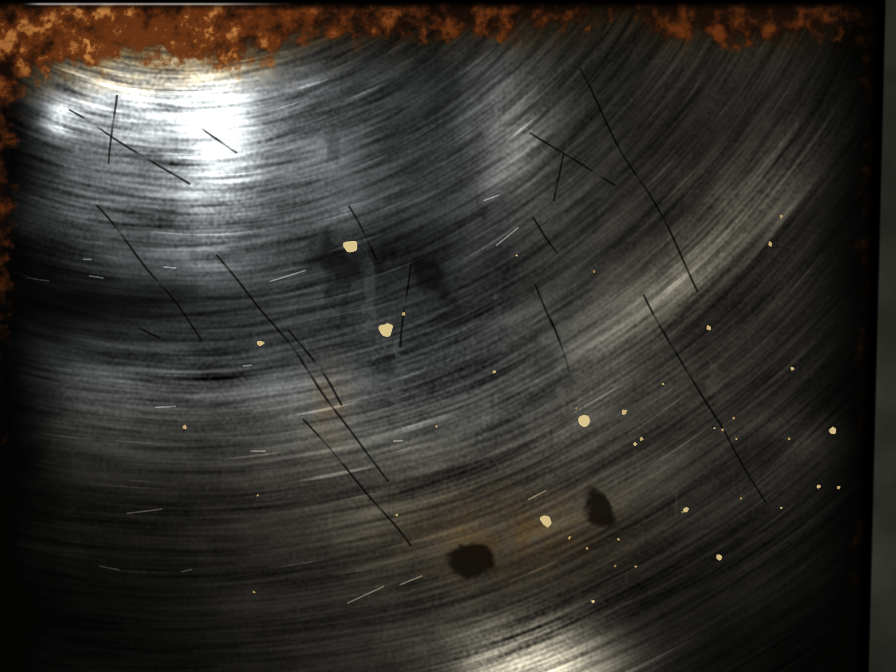
This texture is drawn by a Shadertoy shader. Its source:

```glsl
vec2 hash2(vec2 p) {
    p = vec2(dot(p, vec2(127.1, 311.7)), dot(p, vec2(269.5, 183.3)));
    return fract(sin(p) * 43758.545);
}

// Gradient noise, roughly -0.7 to 0.7
float noise(vec2 p) {
    vec2 i = floor(p), f = fract(p), u = f * f * (3.0 - 2.0 * f), e = vec2(0, 1);
    float a = dot(hash2(i) * 2.0 - 1.0, f);
    float b = dot(hash2(i + e.yx) * 2.0 - 1.0, f - e.yx);
    float c = dot(hash2(i + e.xy) * 2.0 - 1.0, f - e.xy);
    float d = dot(hash2(i + 1.0) * 2.0 - 1.0, f - 1.0);
    return mix(mix(a, b, u.x), mix(c, d, u.x), u.y);
}

float fbm(vec2 p) {
    float sum = 0.0, amp = 1.0;
    for (int i = 0; i < 5; i++) {
        sum += amp * noise(p);
        p = mat2(1.6, 1.2, -1.2, 1.6) * p + 7.3;
        amp *= 0.56;
    }
    return sum;
}

float glow(vec2 p, vec2 centre, vec2 size) {
    vec2 d = (p - centre) / size;
    return exp(-dot(d, d));
}

float segment(vec2 p, vec2 a, vec2 d) {
    return length(p - a - d * clamp(dot(p - a, d) / dot(d, d), 0.0, 1.0));
}

// Reflections of a few lamps in the sheet
float reflections(vec2 p) {
    float light = 0.125;
    light += 0.75 * glow(p, vec2(0.23, 0.87), vec2(0.17, 0.075));
    light += 0.40 * glow(p, vec2(0.32, 0.76), vec2(0.055, 0.13));
    light += 0.30 * glow(p, vec2(0.29, 0.74), vec2(0.30, 0.14));
    light += 0.70 * glow(p, vec2(0.08, 0.82), vec2(0.03, 0.022));
    light += 0.26 * glow(p, vec2(0.76, 0.81), vec2(0.06, 0.10));
    light += 0.17 * glow(p, vec2(0.27, 0.42), vec2(0.25, 0.07));
    light += 0.17 * glow(p, vec2(0.66, 0.38), vec2(0.32, 0.24));
    light += 0.75 * glow(p, vec2(0.79, 0.01), vec2(0.12, 0.06));
    light += 0.10 * glow(p, vec2(1.21, 0.35), vec2(0.06, 0.03));
    vec2 q = mat2(0.74, -0.67, 0.67, 0.74) * (p - vec2(1.06, 0.63));
    light += 0.19 * glow(q, vec2(0), vec2(0.27, 0.055));
    light -= 0.13 * glow(p, vec2(0.12, 0.56), vec2(0.22, 0.045));
    light -= 0.10 * glow(p, vec2(0.59, 0.63), vec2(0.09, 0.11));
    return light;
}

void mainImage(out vec4 fragColor, in vec2 fragCoord) {
    vec2 p = fragCoord / iResolution.y;
    float right = iResolution.x / iResolution.y;
    float cloud = fbm(p * 5.0), grit = fbm(p * 34.0), speck = noise(p * 170.0);

    // Polishing strokes along wide arcs
    vec2 arm = p - vec2(0.28, 1.42);
    float radius = length(arm) + 0.006 * noise(p * 5.0), angle = atan(arm.x, -arm.y);
    float strokes = noise(vec2(radius * 85.0, angle * 5.0)) + noise(vec2(radius * 190.0, angle * 11.0));
    float swath = noise(vec2(radius * 14.0, angle * 4.0 + 3.0));
    float glint = smoothstep(0.26, 0.55, noise(vec2(radius * 150.0, angle * 8.0 + 40.0)));

    float light = reflections(p + 0.025 * vec2(cloud, swath));
    light *= 1.0 + 0.65 * strokes + 0.7 * swath + 0.35 * cloud + 0.15 * grit + 0.3 * speck;
    light += glint * (0.05 + 0.35 * light);

    // Pale drips and dark smears
    float middle = glow(p, vec2(0.72, 0.42), vec2(0.38, 0.24));
    float drip = fbm(vec2(p.x * 21.0 + 0.5 * grit, p.y * 5.0)) + 0.15 * grit;
    light = mix(light, 0.33 + 0.05 * grit, 0.6 * middle * smoothstep(0.36, 0.5, drip));
    float smear = smoothstep(0.15, 0.55, fbm(p * vec2(13.0, 9.0) + 20.0) + 0.2 * grit);
    light *= 1.0 - 0.55 * smear * glow(p, vec2(0.62, 0.62), vec2(0.3, 0.22));

    // Long dark cracks and short bright nicks
    for (int i = 0; i < 17; i++) {
        vec2 h = hash2(vec2(i, 3)), k = hash2(vec2(i, 8));
        float tilt = mix(-1.75, -0.45, k.x);
        vec2 start = vec2(0.1 + h.x, 0.35 + 0.55 * h.y);
        vec2 wobble = 0.016 * vec2(noise(p * 7.0 + float(i)), noise(p * 9.0 - float(i)));
        float d = segment(p + wobble, start, (0.06 + 0.4 * k.y * k.y) * vec2(cos(tilt), sin(tilt)));
        light *= 1.0 - 0.65 * smoothstep(0.0026, 0.0004, d) * smoothstep(-0.5, 0.1, noise(p * 30.0));
        start = vec2(0.03 + 0.8 * k.y, 0.1 + 0.7 * h.x);
        tilt = (start.x - 0.25) * 0.9 + 0.5 * (h.y - 0.5);
        d = segment(p, start, (0.01 + 0.06 * h.y * k.x) * vec2(cos(tilt), sin(tilt)));
        light += 0.28 * smoothstep(0.002, 0.0004, d);
    }

    // Falloff toward the borders and lower corners
    light *= smoothstep(-0.02, 0.13, p.x + 0.03 * cloud) * smoothstep(1.32, 1.14, p.x + 0.03 * cloud);
    light *= 1.0 - 0.65 * glow(p, vec2(0.1, 0.05), vec2(0.35, 0.25));
    light *= 1.0 - 0.75 * glow(p, vec2(1.2, 0.0), vec2(0.27, 0.17));
    light = max(light, 0.015);
    float cool = smoothstep(1.05, 0.6, p.x) * smoothstep(0.2, 0.5, p.y);
    vec3 col = light * mix(vec3(1.06, 1.02, 0.9), vec3(0.98, 1.01, 1.02), cool);

    // Oily brown spots
    float spot = glow(p, vec2(0.70, 0.165), vec2(0.04, 0.028));
    spot += glow(p, vec2(0.90, 0.25), vec2(0.035, 0.04)) - 1.1 * glow(p, vec2(0.925, 0.275), vec2(0.028, 0.035));
    col = mix(col, vec3(0.06, 0.045, 0.03), 0.85 * smoothstep(0.35, 0.6, spot + 0.25 * grit));
    float tan = glow(p, vec2(0.76, 0.2), vec2(0.17, 0.07)) + 0.6 * glow(p, vec2(0.49, 0.4), vec2(0.03, 0.06));
    col *= mix(vec3(1), vec3(0.95, 0.8, 0.6), clamp(tan * (0.8 + grit), 0.0, 1.0));

    // Rust eating in from the top and sides
    float depth = mix(0.11, 0.055, smoothstep(0.15, 0.7, p.x));
    float top = (p.y - 1.0 + depth) / 0.05;
    float sides = max((0.035 - p.x) / 0.04 + 1.5 * (p.y - 0.9), (p.x - 1.285) / 0.03);
    float rust = smoothstep(-0.1, 0.45, max(top, sides) + 0.9 * cloud + 0.9 * grit);
    float heat = glow(p, vec2(0.2, 0.95), vec2(0.3, 0.09));
    vec3 rustColor = mix(vec3(0.09, 0.045, 0.025), vec3(0.40, 0.19, 0.07), smoothstep(-0.35, 0.5, grit + 0.6 * heat - 0.1));
    rustColor = mix(rustColor, vec3(0.82, 0.55, 0.28), heat * smoothstep(0.1, 0.6, grit + 0.5 * cloud + 0.4 * speck));
    rustColor *= 0.25 + 0.75 * smoothstep(0.0, 0.06, right - 0.04 - p.x) * smoothstep(0.3, 0.85, p.y);
    float halo = smoothstep(-1.0, 0.6, top + 0.6 * cloud + 0.5 * grit);
    col *= mix(vec3(1), vec3(0.95, 0.78, 0.52), halo);
    col = mix(col, rustColor, rust * 0.93);

    // Flakes of cream and ochre paint
    for (int i = 0; i < 42; i++) {
        vec2 h = hash2(vec2(i, 21)), k = hash2(vec2(i, 34));
        vec2 d = p - vec2(0.15 + 1.1 * sqrt(h.x), 0.1 + 0.58 * h.y);
        float size = 0.0018 + 0.009 * pow(k.x, 7.0);
        float shape = length(d * vec2(1.0, 0.75 + 0.6 * k.y)) + size * 0.9 * noise(d / size * 0.8 + float(i));
        vec3 paint = mix(vec3(0.55, 0.36, 0.13), vec3(0.86, 0.78, 0.56), max(k.x, k.y));
        col = mix(col, paint, smoothstep(size + 0.001, size - 0.001, shape));
    }

    // Black rim, the bench beyond it and a lit lip on top
    float rim = right - 0.022 - 0.025 * (1.0 - p.y);
    col *= smoothstep(0.001, 0.02, rim - p.x) * smoothstep(0.999, 0.982, p.y);
    col += vec3(0.15, 0.15, 0.13) * (1.0 + 0.6 * cloud) * smoothstep(0.004, 0.009, p.x - rim);
    float lip = smoothstep(0.003, 0.001, abs(p.y - 0.994)) * smoothstep(0.45, 0.3, p.x) * smoothstep(0.03, 0.06, p.x);
    col += 0.45 * lip;
    fragColor = vec4(clamp(col, 0.0, 1.0), 1.0);
}
```
